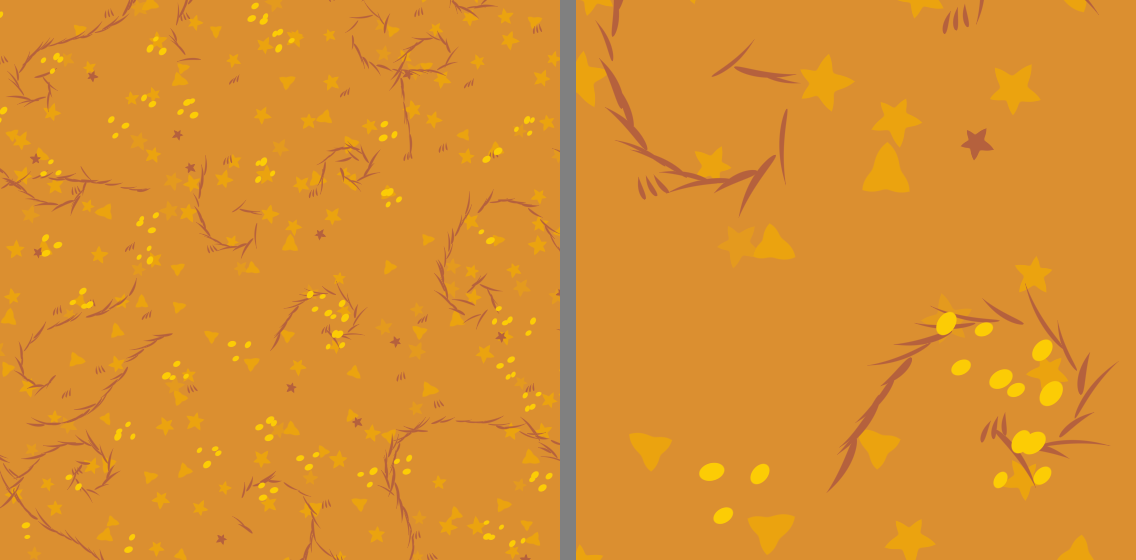
Left, the full canvas; right, a detail of the centre.
A Shadertoy shader for this texture:

```glsl
// Autumn pattern: curling trails of brushed brown hairs over scattered amber
// leaves, with clusters of yellow seeds and small brown marks. Trails march
// along a curve of falling curvature; the rest is jittered on hashed grids.

const float TAU = 6.2831853;

float hash(vec2 p) {
    return fract(sin(dot(p, vec2(127.1, 311.7))) * 43758.5453);
}

vec2 hash2(vec2 p) {
    return vec2(hash(p), hash(p + 53.7));
}

vec2 polar(float angle) {
    return vec2(cos(angle), sin(angle));
}

// Rotates p so that the given direction becomes the x axis
vec2 unrotate(vec2 p, float angle) {
    vec2 d = polar(angle);
    return vec2(dot(p, d), dot(p, vec2(-d.y, d.x)));
}

float fill(float d) {
    float soft = 0.75 / iResolution.y;
    return 1.0 - smoothstep(-soft, soft, d);
}

// Slightly bowed brush hair with both ends tapered
float hair(vec2 p, float angle, float len, float width, float bow) {
    p = unrotate(p, angle);
    float t = clamp(p.x / len, 0.0, 1.0);
    p.y -= bow * len * t * (1.0 - t);
    return length(p - vec2(t * len, 0.0)) - width * 2.6 * sqrt(t) * (1.0 - t);
}

// Lobed leaf, notched at its stem
float leaf(vec2 p, float angle, float size, float lobes) {
    p = unrotate(p, angle);
    float a = atan(p.y, p.x);
    float rim = 1.0 - 0.5 * abs(sin(0.5 * lobes * a));
    return 0.75 * (length(p) - size * rim * (0.85 + 0.15 * cos(a)));
}

// Trail of hairs uncurling from a tight centre into a loose tail
float swirl(vec2 p, vec2 id) {
    vec2 r = hash2(id + 7.3), s = hash2(id + 19.1);
    vec2 pos = (id + 0.5 + 0.8 * (r - 0.5)) / 4.0;
    float d = 1.0;
    if (distance(p, pos) > 0.37) return d;
    float side = s.x < 0.5 ? -1.0 : 1.0;
    float heading = TAU * s.y;
    float tight = mix(14.0, 62.0, hash(id + 31.7));
    float loose = mix(-13.0, 9.0, hash(id + 43.9));
    float count = mix(15.0, 29.0, hash(id + 61.3));
    for (float i = 0.0; i < 29.0; i++) {
        if (i > count) break;
        float rest = 1.0 - i / 29.0;
        heading += side * mix(loose, tight, rest * rest) * 0.0145;
        vec2 h = hash2(id * 37.0 + i * 1.7);
        if (h.y > 0.1) {
            float flare = heading - side * (0.55 * h.x - 0.08);
            float len = mix(0.022, 0.046, h.y);
            float width = mix(0.0011, 0.0025, fract(h.x * 7.0));
            d = min(d, hair(p - pos, flare, len, width, side * 0.25));
        }
        pos += 0.0145 * polar(heading);
    }
    return d;
}

// Small brown leaf or a group of short ticks
float smallMark(vec2 p, vec2 id) {
    vec2 h = hash2(id + 83.0);
    float angle = TAU * h.x;
    if (h.y < 0.28) return leaf(p, angle, 0.012, 5.0);
    if (h.y > 0.65) return 1.0;
    float d = 1.0;
    for (float i = 0.0; i < 3.0; i++) {
        vec2 start = vec2(0.007 * (i - 1.0), 0.002 * i);
        d = min(d, hair(p - start, 0.9 + h.x + 0.2 * i, 0.014, 0.0015, 0.2));
    }
    return d;
}

// Two to four tilted oval seeds
float seeds(vec2 p, vec2 id) {
    float d = 1.0;
    float count = 1.5 + 3.0 * hash(id + 5.9);
    for (float i = 0.0; i < 4.0; i++) {
        if (i > count) break;
        vec2 h = hash2(id * 13.0 + i * 2.3);
        vec2 offset = polar(i * 1.9 + TAU * hash(id + 2.1)) * mix(0.011, 0.019, h.x);
        vec2 q = unrotate(p - offset, 0.2 + 0.9 * h.y);
        float size = mix(0.0044, 0.0072, hash(id + i * 0.4));
        d = min(d, length(q * vec2(0.85, 1.25)) - size);
    }
    return d;
}

void mainImage(out vec4 fragColor, in vec2 fragCoord) {
    vec2 uv = fragCoord / iResolution.y;
    vec3 ochre = vec3(0.86, 0.56, 0.19), amber = vec3(0.92, 0.64, 0.06);
    vec3 brown = vec3(0.71, 0.38, 0.24), yellow = vec3(0.99, 0.80, 0.02);
    float leaves = 0.0, marks = 1.0, dots = 1.0;

    // Scattered leaves, marks and seeds, each on its own grid
    for (float y = -1.0; y <= 1.0; y++)
    for (float x = -1.0; x <= 1.0; x++) {
        vec2 cell = floor(uv * 16.0) + vec2(x, y);
        vec2 h = hash2(cell + 3.1);
        if (hash(cell + 71.0) < mix(0.3, 1.0, hash(floor(cell / 2.0) + 11.0))) {
            float lobes = h.x < 0.35 ? 3.0 : 5.0;
            float d = leaf(uv - (cell + h) / 16.0, TAU * hash(cell + 23.0), mix(0.014, 0.021, h.y), lobes);
            leaves = max(leaves, fill(d) * (h.x < 0.85 ? 1.0 : 0.55));
        }
        cell = floor(uv * 8.0) + vec2(x, y);
        marks = min(marks, smallMark(uv - (cell + hash2(cell + 47.0)) / 8.0, cell));
        cell = floor(uv * 10.0) + vec2(x, y);
        if (hash(cell + 91.0) < 0.4)
            dots = min(dots, seeds(uv - (cell + hash2(cell + 29.0)) / 10.0, cell));
    }

    // Curling trails, including those that reach in from outside
    vec2 home = floor(uv * 4.0);
    for (float y = -2.0; y <= 2.0; y++)
    for (float x = -2.0; x <= 2.0; x++)
        marks = min(marks, swirl(uv, home + vec2(x, y)));

    vec3 color = mix(ochre, amber, leaves);
    color = mix(color, brown, fill(marks));
    color = mix(color, yellow, fill(dots));
    fragColor = vec4(color, 1.0);
}
```
